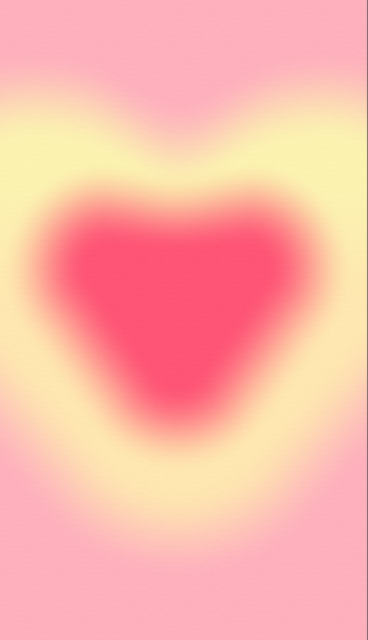
Give the GLSL for this background, as a WebGL 1 fragment shader.

```glsl
precision highp float;
// A soft coral heart inside a wide lemon heart-shaped halo on a pink field.

uniform vec2 u_resolution;

#define PINK  vec3(0.995, 0.69, 0.74)
#define CREAM vec3(0.995, 0.905, 0.69)
#define LEMON vec3(0.985, 0.95, 0.69)
#define CORAL vec3(0.995, 0.33, 0.46)
#define RIM   vec3(0.36, 0.30, 0.32)
#define HEART_X -0.018
#define HALO_X  -0.011
#define HEART_FADE vec2(0.057, 0.300)
#define HALO_FADE  vec2(0.243, 0.507)
#define MOTTLE 0.005

// Distance outside a downward triangle whose top edge is bent into a notch.
// corner = upper right corner, tipY = lower tip, notch = depth and width.
float heartDistance(vec2 p, vec2 corner, float tipY, vec2 notch) {
    float bend = exp(-p.x * p.x / (notch.y * notch.y));
    p.y += notch.x * bend * smoothstep(0.05, corner.y + 0.18, p.y);
    p.x = abs(p.x);

    vec2 side = corner - vec2(0.0, tipY);
    vec2 q = p - vec2(0.0, tipY);
    float along = clamp(dot(q, side) / dot(side, side), 0.0, 1.0);
    float toSide = length(q - side * along);
    float toTop = length(vec2(max(p.x - corner.x, 0.0), p.y - corner.y));

    bool inside = p.y < corner.y && q.x * side.y < q.y * side.x;
    return inside ? 0.0 : min(toSide, toTop);
}

// Faint uneven texture from layered sines, about -1 to 1.
float mottle(vec2 p) {
    float a = sin(p.x * 211.0 + 2.0 * sin(p.y * 97.0));
    float b = sin(p.y * 263.0 + 2.0 * sin(p.x * 83.0));
    float c = sin(p.y * 430.0 + sin(p.x * 31.0));
    return a * b * 0.6 + c * 0.4;
}

void main() {
    // Centred coordinates, one unit per canvas width.
    vec2 p = (gl_FragCoord.xy - 0.5 * u_resolution) / u_resolution.x;

    // Wide halo, yellower towards the top.
    float halo = heartDistance(p - vec2(HALO_X, 0.0),
                               vec2(0.386, 0.236), -0.207, vec2(0.136, 0.19));
    vec3 haloColor = mix(CREAM, LEMON, smoothstep(0.0, 0.42, p.y));
    vec3 color = mix(haloColor, PINK, smoothstep(HALO_FADE.x, HALO_FADE.y, halo));

    // Inner heart.
    float heart = heartDistance(p - vec2(HEART_X, 0.0),
                                vec2(0.182, 0.141), -0.116, vec2(0.032, 0.14));
    color = mix(CORAL, color, smoothstep(HEART_FADE.x, HEART_FADE.y, heart));

    // Slight mottling and a hairline rim on the right.
    color += MOTTLE * mottle(p);
    color = mix(color, RIM, 0.7 * smoothstep(0.4955, 0.498, p.x));

    gl_FragColor = vec4(color, 1.0);
}
```
